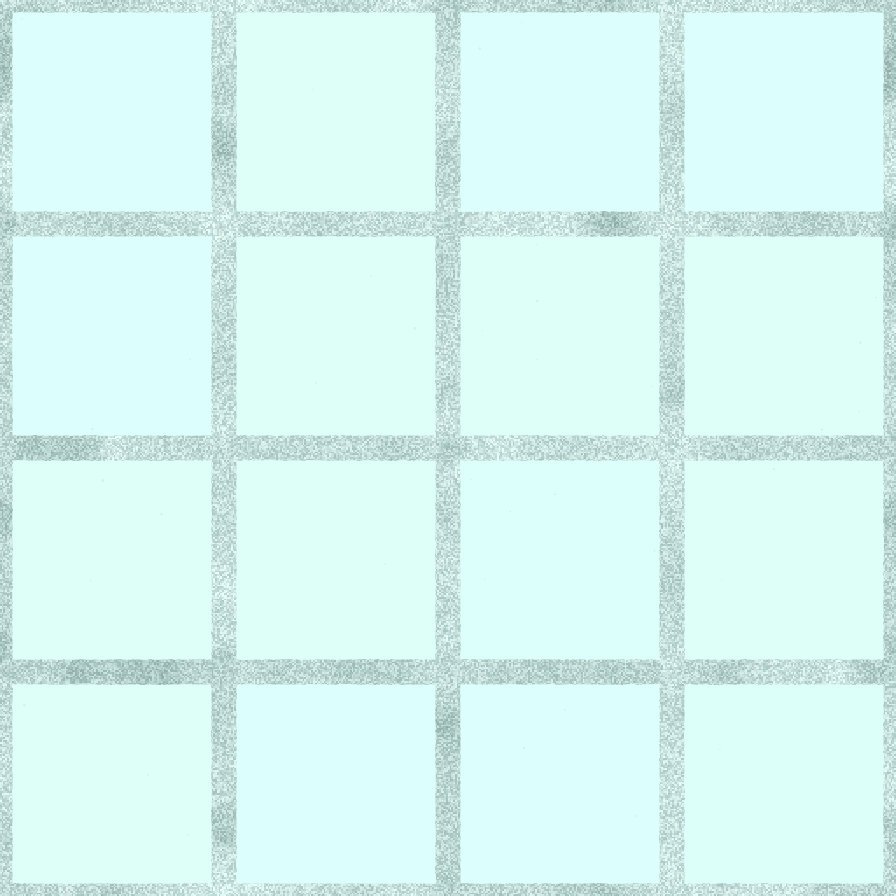
This pattern is drawn by a WebGL 1 fragment shader. Its source:

```glsl
precision highp float;

uniform vec2 u_resolution;

const float TILES = 4.0;            // repeats across and down
const float GROUT_HALF = 0.0558;    // half joint width, in tile cells
const float EDGE_WOBBLE = 0.004;    // roughness of the tile edge, in tile cells
const vec3 TILE_GREEN = vec3(0.868, 1.0, 0.972);
const vec3 TILE_BLUE = vec3(0.862, 1.0, 0.998);
const vec3 GROUT_COLOR = vec3(0.765, 0.868, 0.852);
const float GRAIN_CELLS = 512.0;
const float GRAIN_AMOUNT = 0.21;
const float BLOTCH_AMOUNT = 0.13;
const float STAIN_AMOUNT = 0.07;
const float SPECK_CELLS = 64.0;
const float SPECK_CHANCE = 0.012;
const float SPECK_AMOUNT = 0.05;

float hash(vec2 p) {
  vec3 q = fract(vec3(p.xyx) * 0.1031);
  q += dot(q, q.yzx + 33.33);
  return fract((q.x + q.y) * q.z);
}

// Value noise that wraps after a whole number of cells
float wrapNoise(vec2 uv, float cells, float seed) {
  vec2 p = uv * cells;
  vec2 i = floor(p);
  vec2 f = p - i;
  f = f * f * (3.0 - 2.0 * f);
  vec2 a = mod(i, cells) + seed;
  vec2 b = mod(i + 1.0, cells) + seed;
  float low = mix(hash(a), hash(vec2(b.x, a.y)), f.x);
  float high = mix(hash(vec2(a.x, b.y)), hash(b), f.x);
  return mix(low, high, f.y);
}

float wrapFbm(vec2 uv, float cells, float seed) {
  float sum = 0.0;
  float weight = 0.5;
  for (int i = 0; i < 4; i++) {
    sum += weight * wrapNoise(uv, cells, seed);
    cells *= 2.0;
    seed += 17.0;
    weight *= 0.5;
  }
  return sum / 0.9375;
}

// Sandy joint: fine grain over soft blotches and a few darker stains
vec3 groutColor(vec2 uv) {
  float grain = hash(mod(floor(uv * GRAIN_CELLS), GRAIN_CELLS) + 7.0) - 0.5;
  float blotch = wrapFbm(uv, 16.0, 31.0) - 0.5;
  float stain = smoothstep(0.6, 0.8, wrapFbm(uv, 12.0, 83.0));
  float shade = GRAIN_AMOUNT * grain + BLOTCH_AMOUNT * blotch - STAIN_AMOUNT * stain;
  return GROUT_COLOR + shade * vec3(1.08, 0.98, 0.98);
}

// Sparse faint dots, kept inside their scatter cells
float specks(vec2 uv, float pixel) {
  vec2 p = uv * SPECK_CELLS;
  vec2 id = mod(floor(p), SPECK_CELLS);
  vec2 center = 0.25 + 0.5 * vec2(hash(id + 131.0), hash(id + 157.0));
  float radius = mix(0.04, 0.1, hash(id + 173.0));
  float aa = pixel * SPECK_CELLS;
  float dot_ = 1.0 - smoothstep(radius - 0.5 * aa, radius + 0.5 * aa,
                                length(fract(p) - center));
  return dot_ * step(hash(id + 191.0), SPECK_CHANCE);
}

// Flat glaze with a slight tint change from tile to tile
vec3 tileColor(vec2 uv, vec2 id, float pixel) {
  float tint = smoothstep(0.45, 0.75, hash(id + 53.0));
  return mix(TILE_GREEN, TILE_BLUE, tint) - SPECK_AMOUNT * specks(uv, pixel);
}

void main() {
  vec2 uv = gl_FragCoord.xy / u_resolution;
  float pixel = 1.0 / min(u_resolution.x, u_resolution.y);

  // Distance from the nearest joint center, roughened along the edge
  vec2 cell = fract(uv * TILES);
  vec2 toJoint = min(cell, 1.0 - cell);
  float wobble = EDGE_WOBBLE * (wrapNoise(uv, 256.0, 211.0) - 0.5);
  float inset = min(toJoint.x, toJoint.y) - GROUT_HALF + wobble;
  float aa = 0.5 * pixel * TILES;
  float tileMask = smoothstep(-aa, aa, inset);

  vec2 id = mod(floor(uv * TILES), TILES);
  vec3 color = mix(groutColor(uv), tileColor(uv, id, pixel), tileMask);
  gl_FragColor = vec4(clamp(color, 0.0, 1.0), 1.0);
}
```
